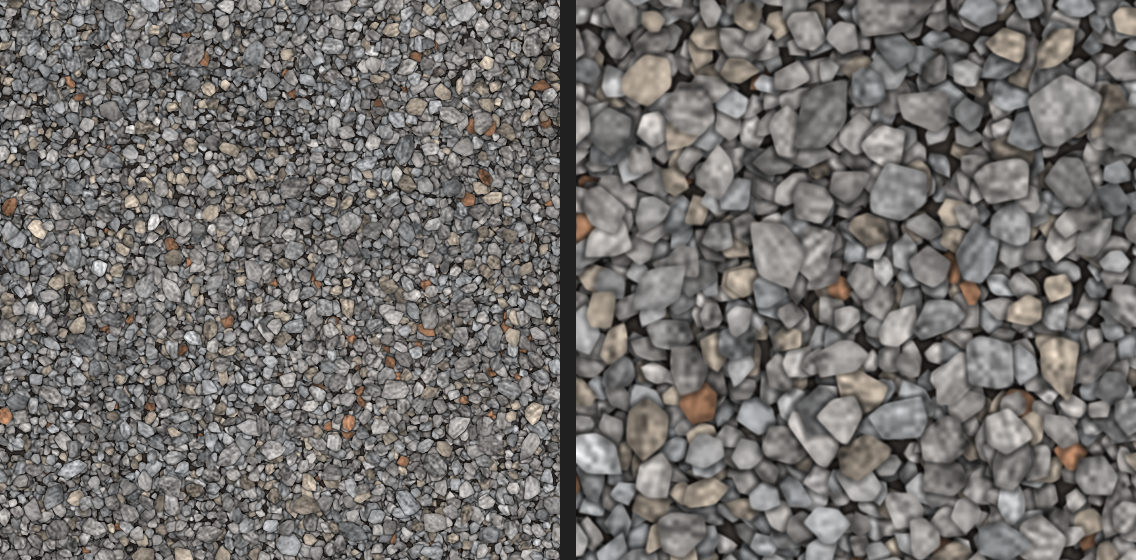
Left, the full canvas; right, a detail of the centre.
Write a three.js fragment shader that draws this texture.

```glsl
// Crushed grey gravel: layers of rounded, angular chips, laid from fine to
// coarse. Each chip is a random soft polygon with its own tone, mineral streaks
// and a dark contact shadow; broad noise varies how many coarse chips lie on top.
#define FINE_CELLS 74.0
#define MEDIUM_CELLS 57.0
#define COARSE_CELLS 41.0
#define LARGE_CELLS 28.0
#define MEAN_TONE 0.555
#define TONE_SPREAD 0.27
#define STREAK_CONTRAST 0.26
#define SPECK_CONTRAST 0.22
#define SHADOW_DEPTH 0.56
#define SHADOW_WIDTH 0.0042
#define EDGE_SOFTNESS 0.0011
#define BROWN_SHARE 0.014

varying vec2 vUv;

const float TAU = 6.28318;
const vec3 GAP_COLOUR = vec3(0.20, 0.18, 0.165);
const vec3 NEUTRAL_TINT = vec3(1.02, 0.995, 0.975);
const vec3 COOL_TINT = vec3(0.99, 1.0, 1.015);
const vec3 TAN_TINT = vec3(1.09, 1.0, 0.89);
const vec3 BROWN_TINT = vec3(1.12, 0.83, 0.64);

float hash(vec2 p) {
  vec3 q = fract(p.xyx * 0.1031);
  q += dot(q, q.yzx + 33.33);
  return fract((q.x + q.y) * q.z);
}

float noise(vec2 p) {
  vec2 i = floor(p), f = fract(p);
  f = f * f * (3.0 - 2.0 * f);
  vec2 e = vec2(0.0, 1.0);
  return mix(mix(hash(i), hash(i + e.yx), f.x),
             mix(hash(i + e.xy), hash(i + e.yy), f.x), f.y);
}

vec2 rotate(vec2 p, float angle) {
  float c = cos(angle), s = sin(angle);
  return vec2(c * p.x + s * p.y, c * p.y - s * p.x);
}

// Distance to an irregular six-sided chip; the soft maximum rounds its corners.
float chipDistance(vec2 q, vec2 key, float radius) {
  float sharpness = 13.0 / radius, sum = 0.0;
  for (int k = 0; k < 6; k++) {
    float side = float(k);
    float angle = TAU * (side + 0.7 * hash(key + 31.0 + side)) / 6.0;
    float reach = radius * (0.78 + 0.45 * hash(key + 53.0 + side));
    sum += exp(sharpness * (dot(q, vec2(cos(angle), sin(angle))) - reach));
  }
  return log(sum) / sharpness;
}

// Surface of one chip: tone, tilt towards the light, streaks and specks.
vec3 chipColour(vec2 uv, vec2 local, vec2 tilt, vec2 key, float depth) {
  float tone = MEAN_TONE + TONE_SPREAD * (hash(key + 71.0) - 0.5);
  tone += 0.11 * step(0.92, hash(key + 79.0));
  tone += 0.07 * dot(tilt, rotate(vec2(0.0, 1.0), TAU * hash(key + 83.0)));
  float streak = noise(local * vec2(95.0, 250.0) + 40.0 * hash(key));
  float speck = noise(uv * 270.0 + 19.0);
  float roughness = 0.55 + 0.75 * hash(key + 89.0);
  tone += roughness * (STREAK_CONTRAST * (streak - 0.5) + SPECK_CONTRAST * (speck - 0.5));
  tone *= 0.88 + 0.12 * smoothstep(0.0, 0.005, depth);

  float mineral = hash(key + 97.0);
  float warmth = noise(uv * 3.5 + 8.0);
  vec3 tint = mix(COOL_TINT, NEUTRAL_TINT, smoothstep(0.1, 0.7, mineral + 0.5 * warmth - 0.2));
  tint = mix(tint, TAN_TINT, 0.8 * step(0.86, mineral));
  float brown = step(1.0 - BROWN_SHARE, mineral);
  return tone * mix(tint, BROWN_TINT, brown) * (1.0 - 0.1 * brown);
}

// Paints one scattered layer over the colour below, in a fixed cell order.
vec3 layChips(vec3 colour, vec2 uv, float cells, float size, float share, float seed) {
  vec2 p = uv * cells;
  for (int j = -1; j <= 1; j++) {
    for (int i = -1; i <= 1; i++) {
      vec2 cell = floor(p) + vec2(float(i), float(j));
      vec2 key = cell + seed;
      float coarseness = noise(cell / cells * 4.0 + 2.0);
      float localShare = share * mix(0.55 + 0.9 * coarseness, 1.0, step(1.0, share));
      if (hash(key + 5.0) > localShare) continue;

      vec2 centre = cell + 0.5 + 0.8 * (vec2(hash(key + 11.0), hash(key + 17.0)) - 0.5);
      float radius = size * (0.72 + 0.5 * hash(key + 23.0));
      float aspect = 1.0 + 0.55 * hash(key + 29.0);
      vec2 offset = p - centre;
      vec2 local = rotate(offset, TAU * hash(key + 41.0));
      vec2 q = local * vec2(inversesqrt(aspect), sqrt(aspect));
      if (dot(q, q) > 5.0 * radius * radius) continue;

      float d = chipDistance(q, key, radius) / cells;
      float shadow = 1.0 - smoothstep(0.0, SHADOW_WIDTH, d);
      colour *= 1.0 - SHADOW_DEPTH * shadow * (0.5 + 0.5 * hash(key + 61.0));
      float cover = 1.0 - smoothstep(-EDGE_SOFTNESS, EDGE_SOFTNESS, d);
      vec3 surface = chipColour(uv, local / cells, offset / radius, key, -d);
      colour = mix(colour, surface, cover);
    }
  }
  return colour;
}

void main() {
  vec3 colour = GAP_COLOUR * (0.8 + 0.5 * noise(vUv * 200.0));
  colour = layChips(colour, vUv, FINE_CELLS, 0.56, 1.0, 113.0);
  colour = layChips(colour, vUv, MEDIUM_CELLS, 0.48, 0.68, 271.0);
  colour = layChips(colour, vUv, COARSE_CELLS, 0.46, 0.44, 419.0);
  colour = layChips(colour, vUv, LARGE_CELLS, 0.44, 0.15, 613.0);
  colour *= 0.96 + 0.08 * noise(vUv * 5.0 + 14.0);
  gl_FragColor = vec4(clamp(colour, 0.0, 1.0), 1.0);
}
```
